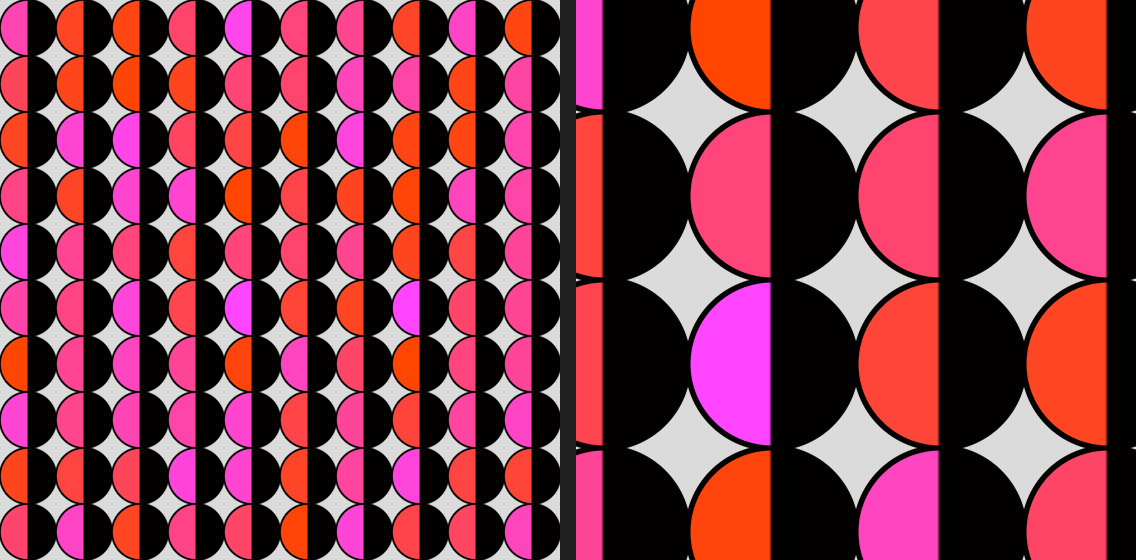
Left: the whole. Right: its middle third, enlarged.
Reproduce this pattern procedurally as a Shadertoy shader.

```glsl
// A ten by ten grid of black discs on pale grey, each with a coloured left half.
// Every cell measures distance to its centre; a wrapped cell hash picks the hue
// between orange and magenta. Whole repeats make the tile seamless.

const float REPEATS = 10.0;                        // cells across and down
const float BLACK_RADIUS = 0.518;                  // in cells; neighbours overlap
const float COLOUR_RADIUS = 0.485;                 // leaves a thin black outline
const float FLAT_EDGE = -0.008;                    // right side of the half disc
const float FLAT_SOFTNESS = 0.012;                 // dark fringe on that side
const vec3 GROUND = vec3(0.86);
const vec3 BLACK = vec3(0.01, 0.0, 0.0);
const vec3 ORANGE = vec3(1.0, 0.27, 0.0);
const vec3 MAGENTA = vec3(1.0, 0.27, 1.0);

float hash(vec2 p) {
    return fract(sin(dot(p, vec2(12.9898, 78.233))) * 43758.5453);
}

// Coverage of the region where the signed distance is negative
float cover(float dist, float softness) {
    return 1.0 - smoothstep(-softness, softness, dist);
}

void mainImage(out vec4 fragColor, in vec2 fragCoord) {
    vec2 grid = fragCoord / iResolution.xy * REPEATS;
    vec2 cell = mod(floor(grid), REPEATS);
    vec2 local = fract(grid) - 0.5;
    float radius = length(local);
    float pixel = REPEATS / min(iResolution.x, iResolution.y);
    float edge = 0.7 * pixel;

    // Black disc over the ground
    vec3 colour = mix(GROUND, BLACK, cover(radius - BLACK_RADIUS, edge));

    // Coloured left half disc
    vec3 fill = mix(ORANGE, MAGENTA, hash(cell + 1.0));
    float halfDisc = cover(radius - COLOUR_RADIUS, edge)
                   * cover(local.x - FLAT_EDGE, max(edge, FLAT_SOFTNESS));
    colour = mix(colour, fill, halfDisc);

    fragColor = vec4(colour, 1.0);
}
```
